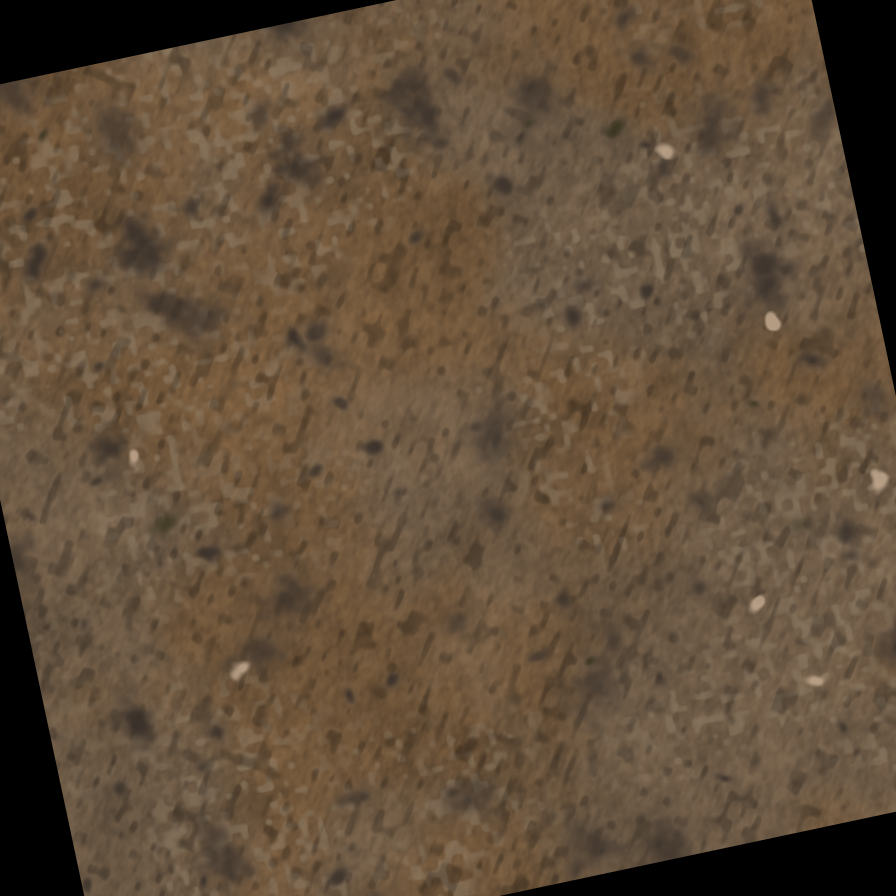
Give the GLSL for this texture, as a WebGL 1 fragment shader.

```glsl
precision highp float;
// Aerial view of dry scrubland: a tilted square of sandy soil on black.
// Layered value noise makes the grain and pale gravel; jittered grids
// scatter soft dark shrubs, small tufts and a few bright stones.

uniform vec2 u_resolution;

const float TILT = 0.2094;           // rotation of the plot, radians
const float HALF_SIDE = 0.501;       // half the plot width
const float GRAIN_FREQ = 125.0;
const float SPECK_FREQ = 85.0;
const float PATCH_FREQ = 4.5;
const float GRAIN_CONTRAST = 0.26;
const float PATCH_CONTRAST = 0.30;

const vec3 OCHRE = vec3(0.440, 0.335, 0.225);
const vec3 GREY_SOIL = vec3(0.430, 0.355, 0.275);
const vec3 GRAVEL = vec3(0.560, 0.490, 0.400);
const vec3 SHRUB = vec3(0.205, 0.175, 0.155);
const vec3 GREEN_SHRUB = vec3(0.215, 0.200, 0.115);
const vec3 HALO = vec3(0.350, 0.295, 0.240);
const vec3 STONE = vec3(0.760, 0.660, 0.560);

float hash(vec2 p) {
  vec3 q = fract(p.xyx * 0.1031);
  q += dot(q, q.yzx + 33.33);
  return fract((q.x + q.y) * q.z);
}

float noise(vec2 p) {
  vec2 cell = floor(p);
  vec2 f = fract(p);
  f = f * f * (3.0 - 2.0 * f);
  float low = mix(hash(cell), hash(cell + vec2(1.0, 0.0)), f.x);
  float high = mix(hash(cell + vec2(0.0, 1.0)), hash(cell + 1.0), f.x);
  return mix(low, high, f.y);
}

float fbm(vec2 p) {
  float sum = 0.0;
  float weight = 0.533;
  for (int i = 0; i < 4; i++) {
    sum += weight * noise(p);
    p = mat2(1.6, 1.2, -1.2, 1.6) * p + 17.3;
    weight *= 0.5;
  }
  return sum;
}

vec2 rotate(vec2 p, float angle) {
  float c = cos(angle);
  float s = sin(angle);
  return vec2(c * p.x + s * p.y, c * p.y - s * p.x);
}

// Nearest scattered blob: x = distance in blob radii, y = its random value.
vec2 scatter(vec2 p, float cells, float chance, vec2 radii, float seed) {
  vec2 nearest = vec2(9.0, 0.0);
  vec2 home = floor(p * cells);
  for (int j = -1; j <= 1; j++) {
    for (int i = -1; i <= 1; i++) {
      vec2 cell = home + vec2(float(i), float(j));
      vec2 key = cell + seed;
      vec2 centre = cell + vec2(hash(key + 3.7), hash(key + 41.3));
      float pick = hash(key + 91.9);
      float radius = mix(radii.x, radii.y, hash(key + 63.1));
      vec2 offset = rotate(p - centre / cells, 0.8 * (pick * 9.0 - 2.0));
      float d = length(offset * vec2(1.25, 0.8)) / radius;
      if (hash(key + 127.7) < chance && d < nearest.x) nearest = vec2(d, pick);
    }
  }
  return nearest;
}

vec3 soil(vec2 p) {
  float region = fbm(p * PATCH_FREQ + 7.0);
  float gravelly = smoothstep(0.45, 0.68, fbm(p * PATCH_FREQ * 1.3 + 31.0));
  vec2 slanted = rotate(p, 1.0) * vec2(0.75, 1.25);   // grains lean right
  float grain = 0.62 * noise(slanted * GRAIN_FREQ)
              + 0.38 * noise(slanted * GRAIN_FREQ * 1.9 + 5.0);
  float mottle = noise(p * 42.0 + 13.0);
  vec3 colour = mix(OCHRE, GREY_SOIL, smoothstep(0.35, 0.65, region));
  colour *= 1.0 + GRAIN_CONTRAST * (grain - 0.5)
          + PATCH_CONTRAST * (fbm(p * 9.0 + 51.0) - 0.5)
          + 0.09 * (mottle - 0.5);
  float fleck = smoothstep(0.48, 0.88, noise(p * SPECK_FREQ * 1.25 + 71.0));
  colour = mix(colour, GRAVEL, fleck * (0.08 + 0.48 * gravelly));
  float speck = smoothstep(0.60, 0.92, noise(slanted * SPECK_FREQ + 23.0));
  return colour * (1.0 - 0.22 * speck);
}

vec3 addShrubs(vec3 colour, vec2 p, vec2 blob, float ragged) {
  float d = blob.x + 1.1 * (ragged - 0.5);
  float strength = mix(0.45, 0.85, fract(blob.y * 7.0));
  vec3 leaf = mix(SHRUB, GREEN_SHRUB, step(0.82, blob.y));
  colour = mix(colour, HALO, 0.38 * (1.0 - smoothstep(0.3, 1.8, d)));
  return mix(colour, leaf, strength * (1.0 - smoothstep(0.0, 1.05, d)));
}

void main() {
  float scale = min(u_resolution.x, u_resolution.y);
  vec2 p = rotate((gl_FragCoord.xy - 0.5 * u_resolution) / scale, TILT);

  vec3 colour = soil(p);
  float ragged = 0.6 * noise(p * 48.0 + 3.0) + 0.4 * noise(p * 105.0 + 9.0);
  vec2 shrubs = scatter(p, 8.0, 0.55, vec2(0.017, 0.040), 11.0);
  vec2 tufts = scatter(p, 15.0, 0.32, vec2(0.007, 0.016), 57.0);
  vec2 stones = scatter(p, 6.0, 0.25, vec2(0.009, 0.015), 83.0);
  colour = addShrubs(colour, p, shrubs, ragged);
  colour = addShrubs(colour, p, tufts, ragged);
  float stone = 1.0 - smoothstep(0.45, 1.05, stones.x + 1.2 * (ragged - 0.5));
  colour = mix(colour, STONE, 0.85 * stone);

  // Black outside the tilted plot, with a one-pixel soft border
  float border = (HALF_SIDE - max(abs(p.x), abs(p.y))) * scale;
  gl_FragColor = vec4(colour * clamp(border + 0.5, 0.0, 1.0), 1.0);
}
```
